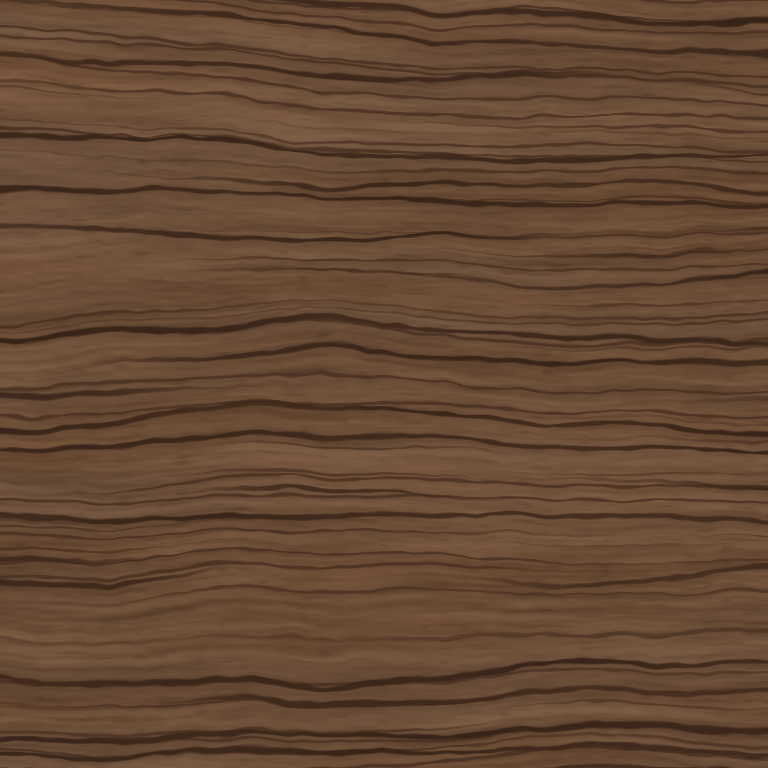
This texture is drawn by a three.js fragment shader. Its source:

```glsl
// Dark walnut veneer: horizontal wavy grain with thin, tapering dark veins.
varying vec2 vUv;

const vec3 LIGHT_WOOD = vec3(0.476, 0.350, 0.256);
const vec3 MID_WOOD   = vec3(0.368, 0.263, 0.183);
const vec3 WARM_TINT  = vec3(1.020, 0.985, 0.945);
const vec3 GREY_TINT  = vec3(0.985, 1.010, 1.040);
const vec3 VEIN_BROWN = vec3(0.280, 0.182, 0.124);
const vec3 VEIN_DEEP  = vec3(0.200, 0.128, 0.088);

const float BOLD_ROWS = 27.0;
const float FINE_ROWS = 62.0;
const float BOLD_HALF_WIDTH = 0.0054;
const float FINE_HALF_WIDTH = 0.0027;
const float SLOPE = 0.060;

float hash(vec2 p) {
  vec3 q = fract(p.xyx * vec3(0.1031, 0.1030, 0.0973));
  q += dot(q, q.yzx + 33.33);
  return fract((q.x + q.y) * q.z);
}

float noise(vec2 p) {
  vec2 cell = floor(p);
  vec2 f = fract(p);
  f = f * f * (3.0 - 2.0 * f);
  float low = mix(hash(cell), hash(cell + vec2(1.0, 0.0)), f.x);
  float high = mix(hash(cell + vec2(0.0, 1.0)), hash(cell + vec2(1.0, 1.0)), f.x);
  return mix(low, high, f.y);
}

// Signed noise, centred on zero
float sway(vec2 p) {
  return noise(p) - 0.5;
}

// Bends straight grain into long waves with small kinks
vec2 bendGrain(vec2 p) {
  float y = p.y + SLOPE * p.x * smoothstep(0.55, 1.0, p.y);
  y += 0.034 * sway(vec2(p.x * 2.4 + 3.0, p.y * 4.0 + 8.0));
  y += 0.015 * sway(vec2(p.x * 7.0 + 21.0, p.y * 9.0 + 5.0));
  y += 0.006 * sway(vec2(p.x * 21.0 + 40.0, p.y * 22.0 + 17.0));
  y += 0.002 * sway(vec2(p.x * 48.0 + 11.0, p.y * 50.0 + 31.0));
  return vec2(p.x, y);
}

// One set of veins; x is the sharp core, y the soft stain around it
vec2 veins(vec2 p, float rows, float halfWidth, float density, float seed) {
  vec2 ink = vec2(0.0);
  float row = floor(p.y * rows);
  float ragged = 0.0026 * sway(vec2(p.x * 50.0, p.y * 190.0 + seed));
  for (int i = -1; i <= 1; i++) {
    float id = row + float(i) + 20.0;
    float lane = id * 7.31 + seed;
    float offset = 0.5 + 0.65 * (hash(vec2(id, seed)) - 0.5);
    offset += 0.75 * sway(vec2(p.x * 2.7 + seed, lane));
    offset += 0.16 * sway(vec2(p.x * 14.0, lane + 90.0));
    float d = p.y - (id - 20.0 + offset) / rows + ragged;

    // Veins swell, thin out and end along their length
    float life = 0.55 * hash(vec2(id + 51.0, seed)) + 0.45 * noise(vec2(p.x * 2.4, lane + 35.0));
    float present = smoothstep(1.0 - density - 0.08, 1.0 - density + 0.12, life);
    float swell = 0.7 * noise(vec2(p.x * 5.0 + 9.0, lane + 60.0));
    swell += 0.3 * noise(vec2(p.x * 24.0, lane + 75.0));
    float w = halfWidth * (0.35 + 0.85 * swell) * (0.35 + 0.65 * present);
    float core = 1.0 - smoothstep(w * 0.4, w + 0.0008, abs(d));
    float reach = d > 0.0 ? 1.0 : 2.4;
    float stain = exp(-abs(d) / (w * reach));
    ink = max(ink, vec2(core, stain) * present);
  }
  return ink;
}

// Lightness of the wood between the veins, about 0 to 1
float woodTone(vec2 p, vec2 g) {
  float tone = 0.61;
  tone += 0.34 * sway(vec2(g.x * 1.3, g.y * 15.0 + 4.0));
  tone += 0.46 * sway(vec2(g.x * 2.6 + 6.0, g.y * 46.0));
  tone += 0.52 * sway(vec2(g.x * 5.0, g.y * 110.0 + 30.0));
  tone += 0.44 * sway(vec2(g.x * 13.0, g.y * 215.0));
  tone += 0.30 * sway(vec2(p.x * 50.0, p.y * 270.0));

  // Faint growth rings show through in patches
  float rings = sin(g.y * 420.0 + 14.0 * noise(vec2(g.x * 2.5, g.y * 7.0)));
  float patches = smoothstep(0.45, 0.75, noise(vec2(g.x * 1.7 + 12.0, g.y * 9.0)));
  tone -= 0.20 * patches * smoothstep(0.1, 1.0, rings);

  // Short dark pores
  float pores = smoothstep(0.78, 0.95, noise(vec2(p.x * 38.0 + 7.0, g.y * 240.0)));
  return clamp(tone - 0.28 * pores, -0.25, 1.15);
}

void main() {
  vec2 p = vUv;
  vec2 g = bendGrain(p);

  // Wood ground with warm and grey streaks
  vec3 color = mix(MID_WOOD, LIGHT_WOOD, woodTone(p, g));
  color *= mix(GREY_TINT, WARM_TINT, noise(vec2(g.x * 1.8 + 15.0, g.y * 24.0)));

  // Veins gather in bands and leave quiet strips between
  float crowd = noise(vec2(g.x * 0.8 + 2.0, g.y * 7.0 + 11.0));
  vec2 bold = veins(g, BOLD_ROWS, BOLD_HALF_WIDTH, 0.40 + 0.32 * crowd, 13.0);
  vec2 fine = veins(g, FINE_ROWS, FINE_HALF_WIDTH, 0.26 + 0.38 * crowd, 47.0);

  float stain = max(0.36 * bold.y, 0.28 * fine.y);
  color = mix(color, VEIN_BROWN, stain);
  color = mix(color, VEIN_BROWN, 0.76 * fine.x);
  float depth = 0.25 + 0.75 * noise(vec2(g.x * 4.0 + 5.0, g.y * 24.0));
  color = mix(color, mix(VEIN_BROWN, VEIN_DEEP, depth), 0.92 * bold.x);

  gl_FragColor = vec4(color, 1.0);
}
```
